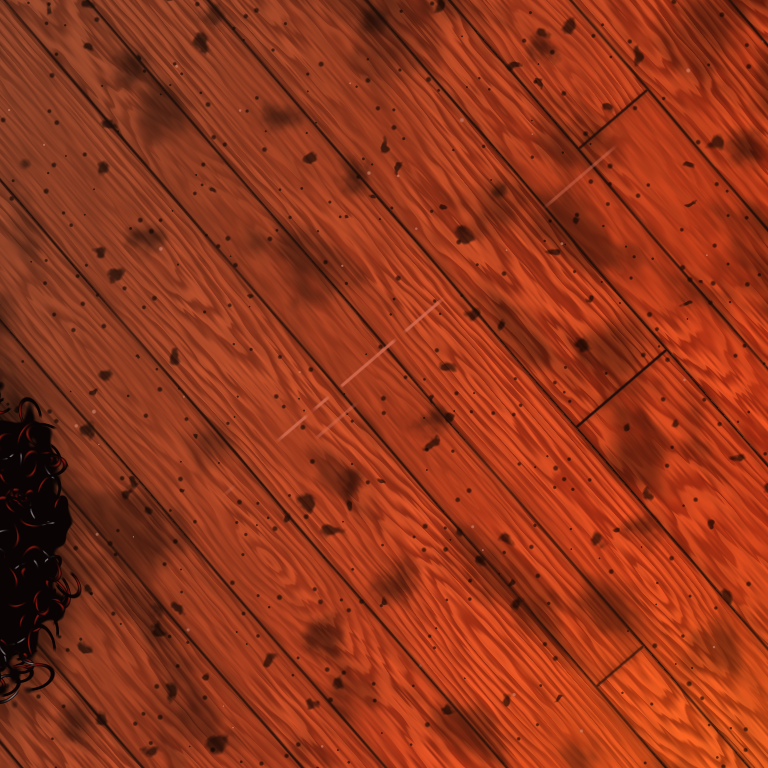
Write a Shadertoy shader that draws this texture.

```glsl
#define BOARD 0.1193
#define FIRST_SEAM 0.565
#define SEAM_WIDTH 0.0016
#define TILT 0.861
#define RINGS 105.0
#define CLUMP_CENTRE vec2(0.0, 0.29)
#define CLUMP_SIZE vec2(0.1, 0.215)
#define STRANDS 110

float hash(vec2 p) {
    vec3 q = fract(p.xyx * 0.1031);
    q += dot(q, q.yzx + 33.33);
    return fract((q.x + q.y) * q.z);
}

float noise(vec2 p) {
    vec2 i = floor(p), f = fract(p);
    f = f * f * (3.0 - 2.0 * f);
    return mix(mix(hash(i), hash(i + vec2(1, 0)), f.x),
               mix(hash(i + vec2(0, 1)), hash(i + vec2(1, 1)), f.x), f.y);
}

float fbm(vec2 p) {
    float sum = 0.0, amp = 0.53;
    for (int i = 0; i < 4; i++) {
        sum += amp * noise(p);
        p = p * 2.03 + 17.1;
        amp *= 0.5;
    }
    return sum;
}

// Every third seam is shifted, giving wide and narrow boards
float seamAt(float i) {
    return i + (abs(mod(i, 3.0) - 1.0) < 0.5 ? 0.31 : 0.0);
}

// One random round mark per grid cell
float spots(vec2 p, float cells, float chance, float size, float core) {
    vec2 g = p * cells, id = floor(g);
    vec2 centre = 0.3 + 0.4 * vec2(hash(id + 3.7), hash(id + 8.3));
    float radius = size * (0.5 + hash(id + 5.1));
    float d = length(fract(g) - centre);
    return step(hash(id + 1.9), chance) * (1.0 - smoothstep(radius * core, radius, d));
}

// x runs across the boards, y along them
vec3 floorBoards(vec2 uv, vec2 p, float px) {
    p.x += 0.004 * (noise(vec2(p.y * 5.0, 2.0)) - 0.5);
    float b = (p.x - FIRST_SEAM) / BOARD;
    float id = floor(b);
    if (b < seamAt(id)) id -= 1.0;
    float left = (b - seamAt(id)) * BOARD;
    float right = (seamAt(id + 1.0) - b) * BOARD;

    // Butt joints step along on alternate boards
    float joint = p.y - 0.638 + 0.1365 * (id + 1.0);
    bool jointed = mod(id, 2.0) > 0.5;
    float piece = id * 2.0 + (jointed ? step(0.0, joint) : 0.0);
    float seed = hash(vec2(piece + 40.0, 7.0));

    // Growth rings cut lengthwise make nested arches
    float warp = fbm(vec2(p.x * 16.0, p.y * 5.0) + seed * 50.0) - 0.5;
    float depth = 0.13 * (noise(vec2(p.y * 2.4 + seed * 40.0, seed * 9.0)) - 0.25) + 0.03 * warp;
    float across = left - (left + right) * (0.25 + 0.5 * seed);
    float fibre = noise(vec2(p.x * 330.0, p.y * 28.0));
    float ring = fract(length(vec2(across, depth)) * RINGS + 0.45 * fibre + warp);
    float band = smoothstep(0.05, 0.65, ring) * (1.0 - smoothstep(0.8, 1.0, ring));
    float worn = smoothstep(0.3, 0.65, fbm(vec2(p.x * 10.0, p.y * 4.0) + seed * 30.0));
    band = mix(0.42, band, 0.25 + 0.7 * worn);

    // Warm light grows toward the right and the lower corner
    float glow = smoothstep(-0.05, 1.05, 0.8 * uv.x + 0.3 * (1.0 - uv.y));
    vec3 dark = mix(vec3(0.43, 0.19, 0.11), vec3(0.64, 0.16, 0.06), glow);
    vec3 pale = mix(vec3(0.59, 0.28, 0.17), vec3(0.93, 0.32, 0.13), glow);
    vec3 col = mix(dark, pale, band);
    col.g += 0.06 * smoothstep(0.5, 1.0, uv.x) * smoothstep(0.35, 0.0, uv.y);
    col *= 0.93 + 0.14 * seed;
    col *= 0.92 + 0.16 * fibre;

    // Grime, stains and pits
    float grime = smoothstep(0.5, 0.78, fbm(vec2(p.x * 13.0, p.y * 8.0) + 60.0));
    col *= 1.0 - 0.38 * grime;
    vec2 ragged = p + 0.035 * vec2(fbm(p * 30.0), fbm(p * 30.0 + 9.0));
    col *= 1.0 - 0.45 * spots(ragged, 7.0, 0.35, 0.2, 0.1);
    col *= 1.0 - 0.6 * spots(ragged, 24.0, 0.13, 0.2, 0.4);
    col *= 1.0 - 0.6 * spots(p, 55.0, 0.13, 0.18, 0.3);
    vec3 chip = vec3(0.8, 0.5, 0.42);
    col = mix(col, chip, 0.7 * spots(p + 0.3, 30.0, 0.03, 0.08, 0.3));

    // Dark gaps between boards
    float edge = min(left, right);
    if (jointed) edge = min(edge, abs(joint));
    float strength = 0.5 + 0.45 * noise(vec2(p.y * 9.0, id));
    col *= 1.0 - 0.22 * exp(-edge / 0.005);
    float gap = 1.0 - smoothstep(SEAM_WIDTH - px, SEAM_WIDTH + px, edge);
    return mix(col, vec3(0.11, 0.045, 0.03), gap * strength);
}

// Pale scratches crossing the boards: start, end, position along
vec3 addScratches(vec3 col, vec2 p, float px) {
    vec3 marks[4] = vec3[4](vec3(-0.107, 0.19, 0.671), vec3(-0.098, 0.016, 0.701),
                            vec3(0.357, 0.49, 0.667), vec3(-0.205, -0.175, 0.679));
    for (int i = 0; i < 4; i++) {
        vec3 m = marks[i];
        float span = smoothstep(m.x, m.x + 0.02, p.x) * smoothstep(m.y, m.y - 0.02, p.x);
        float line = 1.0 - smoothstep(0.0008, 0.0018 + px, abs(p.y - m.z));
        float broken = smoothstep(0.2, 0.5, noise(vec2(p.x * 45.0, float(i))));
        col = mix(col, vec3(0.84, 0.43, 0.33), line * span * broken * (i == 0 ? 0.8 : 0.45));
    }
    return col;
}

// Glossy dark curls heaped at the left edge
vec3 addClump(vec3 col, vec2 uv, float px) {
    float body = length((uv - CLUMP_CENTRE) / CLUMP_SIZE);
    if (body > 1.7) return col;
    col *= 1.0 - 0.35 * smoothstep(1.3, 0.8, body);
    vec3 black = vec3(0.035, 0.012, 0.012);
    body += 0.4 * (noise(uv * 50.0) - 0.5);
    col = mix(col, black, 1.0 - smoothstep(0.8, 0.87, body));
    for (int i = 0; i < STRANDS; i++) {
        float k = float(i);
        float a = 6.2832 * hash(vec2(k, 1.0)), turn = 6.2832 * hash(vec2(k, 2.0));
        float tint = hash(vec2(k, 3.0));
        vec2 v = uv - CLUMP_CENTRE - CLUMP_SIZE * sqrt(hash(vec2(k, 4.0))) * 0.92 * vec2(cos(a), sin(a));
        v = mat2(cos(turn), sin(turn), -sin(turn), cos(turn)) * v * vec2(1.0, 1.6);
        float t = atan(v.y, v.x);
        float d = abs(length(v) - mix(0.01, 0.026, hash(vec2(k, 5.0))));
        float arc = smoothstep(-0.5, -0.2, cos(t));
        float strand = arc * (1.0 - smoothstep(0.0028 - px, 0.0028 + px, d));
        float glint = pow(0.5 + 0.5 * cos(t - 2.0 * tint), 14.0) * smoothstep(0.003, 0.0, d);
        vec3 shine = tint > 0.72 ? vec3(0.6, 0.54, 0.55) : vec3(0.6, 0.1, 0.06);
        col = mix(col, mix(black, shine, glint * 0.8), strand);
    }
    return col;
}

void mainImage(out vec4 fragColor, in vec2 fragCoord) {
    float px = 1.0 / iResolution.y;
    vec2 uv = fragCoord * px;
    vec2 q = vec2(uv.x, 1.0 - uv.y);
    vec2 along = vec2(cos(TILT), sin(TILT));
    vec2 p = vec2(dot(q, vec2(along.y, -along.x)), dot(q, along));
    vec3 col = floorBoards(uv, p, px);
    col = addScratches(col, p, px);
    col = addClump(col, uv, px);
    fragColor = vec4(clamp(col, 0.0, 1.0), 1.0);
}
```
